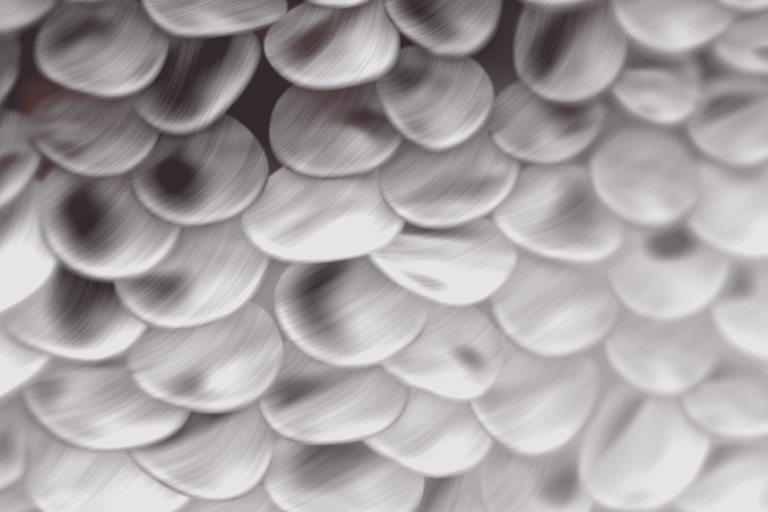
This texture is drawn by a Shadertoy shader. Its source:

```glsl
// Overlapping glassy droplet scales in soft grey light, darker at the top, blurred at the sides.

const vec3 SHADOW_GREY = vec3(0.26, 0.23, 0.24);
const vec3 LIGHT_GREY = vec3(0.84, 0.83, 0.84);
const vec3 WARM_BROWN = vec3(0.36, 0.23, 0.22);
const int ROWS = 15;
const int COLUMNS = 6;
const vec2 SPACING = vec2(0.49, 0.086);

float hash(vec2 p) {
    vec3 q = fract(p.xyx * vec3(0.1031, 0.1030, 0.0973));
    q += dot(q, q.yzx + 33.33);
    return fract((q.x + q.y) * q.z);
}

float noise(vec2 p) {
    vec2 cell = floor(p), f = fract(p);
    f = f * f * (3.0 - 2.0 * f);
    float low = mix(hash(cell), hash(cell + vec2(1, 0)), f.x);
    float high = mix(hash(cell + vec2(0, 1)), hash(cell + vec2(1, 1)), f.x);
    return mix(low, high, f.y);
}

vec2 rotate(vec2 p, float angle) {
    float c = cos(angle), s = sin(angle);
    return vec2(c * p.x + s * p.y, c * p.y - s * p.x);
}

float ellipseDistance(vec2 p, vec2 radii) {
    float k = length(p / radii);
    return k * (k - 1.0) / max(length(p / (radii * radii)), 0.001);
}

// Fine curved scratches around a point outside the scale
float scratches(vec2 q, float seed) {
    vec2 fromPivot = q - vec2(-1.6, 1.5);
    float angle = atan(fromPivot.y, fromPivot.x);
    float fine = noise(vec2(length(fromPivot) * 34.0, angle * 3.0 + seed));
    float broad = noise(vec2(length(fromPivot) * 9.0, angle * 2.0 - seed));
    return 0.6 * fine + 0.4 * broad - 0.5;
}

// Brightness inside one scale; q runs from -1 to 1 across it
float scaleTone(vec2 q, float d, float base, float seed, float topness, float blur) {
    float tone = base - 0.07 * q.y;
    vec2 bent = rotate(q, 0.5) + 0.25 * vec2(sin(q.y * 3.0 + seed), 0.0);
    float patchNoise = noise(bent * vec2(1.1, 1.7) + seed * 7.3);
    float darkPatch = smoothstep(0.48, 0.9, patchNoise) * smoothstep(1.0, 0.4, length(q));
    tone -= darkPatch * mix(0.5, 0.36, topness);
    tone += 0.16 * (noise(bent * vec2(2.2, 3.6) + seed * 3.1) - 0.5);

    // Soft reflection and bright inner rim along the lower edge
    vec2 glint = q - vec2(0.25, -0.55);
    tone += 0.15 * exp(-dot(glint, glint) * 6.0);
    float lower = smoothstep(0.15, -0.6, q.y);
    float rimWidth = 0.008 + 0.5 * blur;
    float rim = exp(-pow((d + 0.016) / rimWidth, 2.0));
    float edge = exp(-pow((d + 0.002) / (0.004 + 0.5 * blur), 2.0));
    tone += lower * (0.12 * rim - 0.2 * edge);

    float focus = 1.0 - smoothstep(0.005, 0.022, blur);
    return tone + scratches(q, seed) * mix(0.035, 0.13, focus);
}

void mainImage(out vec4 fragColor, in vec2 fragCoord) {
    vec2 uv = fragCoord / iResolution.xy;
    vec2 p = fragCoord / iResolution.y;
    float topness = smoothstep(0.5, 0.82, uv.y - 0.12 * (uv.x - 0.5));
    float blur = mix(0.004, 0.022, smoothstep(0.15, 0.55, abs(uv.x - 0.4)));

    // Wavy outlines, with scales packed closer toward the right
    vec2 wave = vec2(noise(p * 5.0), noise(p * 5.0 + 31.7)) - 0.5;
    vec2 field = p + wave * 0.055;
    field.x += 0.09 * field.x * field.x;

    // Dark gaps behind the scales
    float tone = mix(0.6, 0.25, topness) + 0.22 * (noise(p * vec2(5.0, 9.0)) - 0.5);
    float gap = 1.0;

    // Paint rows upward so that each one overlaps the row below
    for (int row = 0; row < ROWS; row++) {
        for (int column = 0; column < COLUMNS; column++) {
            vec2 id = vec2(column, row);
            float seed = hash(id + 4.7);
            float variation = hash(id + 19.3);
            vec2 center = vec2(float(column) - 0.6 + 0.5 * mod(id.y, 2.0), id.y - 1.2) * SPACING;
            center += (vec2(hash(id + 51.1), hash(id + 83.9)) - 0.5) * vec2(0.09, 0.04);

            float height = smoothstep(0.5, 0.8, center.y);
            vec2 radii = mix(vec2(0.165, 0.115), vec2(0.14, 0.098), height);
            radii *= 0.9 + 0.25 * vec2(variation, seed);
            vec2 local = rotate(field - center, 0.7 * (seed - 0.4));
            float d = ellipseDistance(local, radii);
            if (d > 0.12) continue;

            // Contact shadow, then the scale itself
            float shade = exp(-max(d, 0.0) / 0.02) * smoothstep(0.06, -0.08, local.y);
            tone *= 1.0 - mix(0.17, 0.34, height) * shade;
            float base = mix(0.77, 0.6, height) + 0.05 * (uv.x - 0.5);
            base += 0.2 * (variation - 0.5);
            float inside = smoothstep(blur, -blur, d);
            float surface = scaleTone(local / radii, d, base, seed * 9.0, height, blur);
            tone = mix(tone, surface, inside);
            gap *= 1.0 - inside;
        }
    }

    // Hazy light at the lower right, dimmer light at the top
    float haze = smoothstep(0.5, 1.3, uv.x + 0.6 * (1.0 - uv.y));
    tone = mix(tone, 0.82, 0.42 * haze);
    tone -= 0.09 * topness * smoothstep(0.9, 0.1, uv.x);
    tone = clamp(tone, 0.17, 0.9);

    vec3 color = mix(SHADOW_GREY, LIGHT_GREY, (tone - 0.24) / 0.595);
    float warmth = smoothstep(0.5, 0.8, noise(p * 7.0 + 12.4)) * smoothstep(0.5, 0.25, tone);
    color = mix(color, WARM_BROWN, warmth * topness * (0.35 + 0.4 * gap));
    fragColor = vec4(color, 1.0);
}
```
